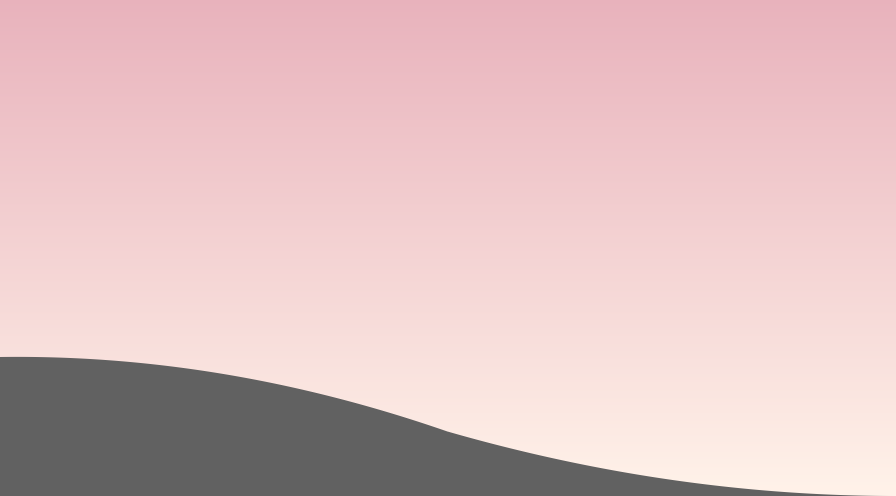
A WebGL 1 fragment shader for this background:

```glsl
precision highp float;

uniform vec2 u_resolution;

// Height of the hill: a rounded crest on the left, a hollow slope on the right
float hillHeight(float x) {
    float crest = 0.2805 - 0.6535 * (x - 0.0195) * (x - 0.0195);
    float slope = 0.519 * (1.0 - x) * (1.0 - x);
    return x < 0.5 ? crest : slope;
}

void main() {
    vec2 uv = gl_FragCoord.xy / u_resolution;

    // Sky fades from cream at the horizon to rose above
    vec3 cream = vec3(1.0, 0.95, 0.914);
    vec3 rose = vec3(0.91, 0.698, 0.737);
    vec3 color = mix(cream, rose, uv.y);

    // Grey hill with an edge one pixel soft
    vec3 hillGrey = vec3(0.38);
    float coverage = clamp((hillHeight(uv.x) - uv.y) * u_resolution.y + 0.5, 0.0, 1.0);
    color = mix(color, hillGrey, coverage);

    gl_FragColor = vec4(color, 1.0);
}
```
